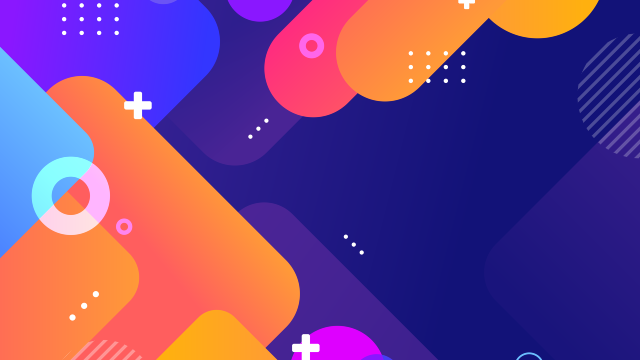
Give the GLSL for this background, as a WebGL 1 fragment shader.

```glsl
precision highp float;
uniform vec2 u_resolution;

const float UNITS = 432.0;      // canvas height in design units
const float DIAG = 0.70710678;
const float FAR = 2000.0;       // slab side that lies off the canvas
const float STRIPE_STEP = 15.5;
const float STRIPE_WIDTH = 5.5;
const vec3 NAVY = vec3(0.07, 0.07, 0.47);
const vec3 INDIGO = vec3(0.20, 0.125, 0.57);
const vec3 PLUM = vec3(0.30, 0.145, 0.59);
const vec3 VIOLET = vec3(0.54, 0.09, 1.0);
const vec3 BLUE = vec3(0.20, 0.21, 1.0);
const vec3 AZURE = vec3(0.30, 0.52, 1.0);
const vec3 SKY = vec3(0.42, 0.75, 1.0);
const vec3 CORAL = vec3(1.0, 0.37, 0.37);
const vec3 ORANGE = vec3(1.0, 0.60, 0.22);
const vec3 AMBER = vec3(1.0, 0.69, 0.06);
const vec3 PINK = vec3(1.0, 0.17, 0.50);
const vec3 ROSE = vec3(1.0, 0.40, 0.92);
const vec3 MAGENTA = vec3(0.87, 0.0, 1.0);
const vec3 RING_LIGHT = vec3(0.16, 0.34, 0.63);
const vec3 WHITE = vec3(1.0);

float softness;

float cover(float d) { return 1.0 - smoothstep(-softness, softness, d); }

vec3 paint(vec3 base, vec3 color, float d) { return mix(base, color, cover(d)); }

float ramp(float from, float to, float x) { return clamp((x - from) / (to - from), 0.0, 1.0); }

float disc(vec2 p, vec2 center, float r) { return length(p - center) - r; }

float ring(vec2 p, vec2 center, float r, float width) {
  return abs(disc(p, center, r)) - 0.5 * width;
}

// Rounded box in diagonal coordinates (x + y, y - x)
float slab(vec2 st, vec2 lo, vec2 hi, float r) {
  vec2 q = (abs(st - 0.5 * (lo + hi)) - 0.5 * (hi - lo)) * DIAG + r;
  return length(max(q, 0.0)) + min(max(q.x, q.y), 0.0) - r;
}

float plus(vec2 p, vec2 center, float reach, float arm) {
  vec2 a = abs(p - center);
  a = vec2(max(a.x, a.y), min(a.x, a.y));
  vec2 q = a - vec2(reach, arm) + 0.5 * arm;
  return length(max(q, 0.0)) + min(max(q.x, q.y), 0.0) - 0.5 * arm;
}

// Four by three dots
float dotGrid(vec2 p, vec2 first, vec2 gap, float r) {
  vec2 cell = clamp(floor((p - first) / gap + 0.5), vec2(0.0), vec2(3.0, 2.0));
  return disc(p, first + cell * gap, r);
}

// Three dots along a line
float dotTrio(vec2 p, vec2 first, vec2 gap, float r) {
  float i = clamp(floor(dot(p - first, gap) / dot(gap, gap) + 0.5), 0.0, 2.0);
  return disc(p, first + i * gap, r);
}

float stripedDisc(vec2 p, vec2 center, float r) {
  float phase = mod(p.x + p.y, STRIPE_STEP) - 0.5 * STRIPE_STEP;
  return max(disc(p, center, r), (abs(phase) - 0.5 * STRIPE_WIDTH) * DIAG);
}

void main() {
  // Design space: y runs down from the top edge
  vec2 p = vec2(gl_FragCoord.x, u_resolution.y - gl_FragCoord.y) * UNITS / u_resolution.y;
  vec2 st = vec2(p.x + p.y, p.y - p.x);
  softness = 0.6 * UNITS / u_resolution.y;

  // Backdrop and dim slabs
  vec3 c = mix(INDIGO, NAVY, ramp(230.0, 630.0, p.x + 0.25 * p.y));
  float d = slab(st, vec2(-FAR, -FAR), vec2(503.0, -61.0), 54.0);
  c = mix(c, PLUM, cover(d) * ramp(310.0, 460.0, st.x) * 0.9);
  d = slab(st, vec2(540.0, -94.0), vec2(FAR), 48.0);
  c = mix(c, PLUM, cover(d) * mix(0.95, 0.75, ramp(560.0, 900.0, st.x)));
  d = slab(st, vec2(888.0, -FAR), vec2(FAR, -234.0), 48.0);
  c = mix(c, PLUM, cover(d) * mix(0.12, 0.62, ramp(-260.0, -620.0, st.y)));

  // Upper shapes
  d = slab(st, vec2(-FAR, -238.0), vec2(338.0, FAR), 58.0);
  c = paint(c, mix(VIOLET, BLUE, ramp(20.0, 255.0, p.x + 0.15 * p.y)), d);
  c = paint(c, vec3(0.42, 0.33, 0.96), disc(p, vec2(196.0, -25.0), 30.0));
  c = paint(c, VIOLET, disc(p, vec2(312.0, -16.0), 42.0));
  d = slab(st, vec2(375.0, -FAR), vec2(541.0, -211.0), 58.5);
  c = paint(c, mix(PINK, CORAL, ramp(375.0, 600.0, st.x)), d);
  c = paint(c, mix(ORANGE, AMBER, ramp(570.0, 700.0, p.x)), disc(p, vec2(645.0, -36.0), 82.0));
  d = slab(st, vec2(442.0, -FAR), vec2(608.0, -316.0), 58.5);
  c = paint(c, mix(CORAL, ORANGE, ramp(360.0, 600.0, st.x)), d);

  // Left and lower shapes
  d = slab(st, vec2(166.0, -31.0), vec2(736.0, FAR), 57.0);
  c = paint(c, mix(ORANGE, CORAL, ramp(-50.0, 110.0, st.y - 0.1 * (st.x - 400.0))), d);
  d = slab(st, vec2(-FAR, 149.0), vec2(517.0, FAR), 41.0);
  c = paint(c, mix(CORAL, ORANGE, ramp(-60.0, 165.0, p.x)), d);
  d = slab(st, vec2(-FAR, 56.0), vec2(310.0, FAR), 34.0);
  c = paint(c, mix(SKY, AZURE, ramp(60.0, 300.0, st.y)), d);
  d = slab(st, vec2(619.0, 99.0), vec2(FAR), 31.0);
  c = paint(c, mix(AMBER, ORANGE, ramp(200.0, 350.0, p.x)), d);
  c = paint(c, MAGENTA, disc(p, vec2(405.0, 449.0), 58.0));
  float orb = cover(disc(p, vec2(452.0, 455.0), 30.0));
  c = mix(c, mix(vec3(0.28, 0.24, 0.95), VIOLET, cover(disc(p, vec2(405.0, 449.0), 58.0))), orb);

  // Stripes and rings
  c = mix(c, WHITE, 0.24 * cover(stripedDisc(p, vec2(768.0, 115.0), 75.0)));
  c = mix(c, WHITE, 0.34 * cover(stripedDisc(p, vec2(124.0, 470.0), 62.0)));
  c = min(c + RING_LIGHT * cover(ring(p, vec2(85.0, 235.0), 35.0, 24.0)), WHITE);
  c = paint(c, ROSE, ring(p, vec2(374.0, 55.0), 11.0, 8.0));
  c = paint(c, mix(ROSE, WHITE, 0.2), ring(p, vec2(149.0, 272.0), 7.2, 5.2));
  c = paint(c, SKY, ring(p, vec2(635.0, 441.0), 17.0, 2.2));

  // White accents
  d = min(plus(p, vec2(165.5, 126.5), 16.5, 5.0), plus(p, vec2(367.0, 417.5), 16.5, 5.0));
  d = min(d, plus(p, vec2(560.0, 1.0), 10.0, 3.2));
  d = min(d, dotGrid(p, vec2(77.0, 6.5), vec2(21.0, 16.5), 2.6));
  d = min(d, dotGrid(p, vec2(493.0, 64.0), vec2(21.0, 16.5), 2.6));
  d = min(d, dotTrio(p, vec2(300.5, 164.0), vec2(9.6, -9.6), 2.5));
  d = min(d, dotTrio(p, vec2(415.0, 284.0), vec2(9.5, 9.5), 2.5));
  d = min(d, dotTrio(p, vec2(87.0, 381.0), vec2(14.0, -14.0), 3.7));
  gl_FragColor = vec4(paint(c, WHITE, d), 1.0);
}
```
